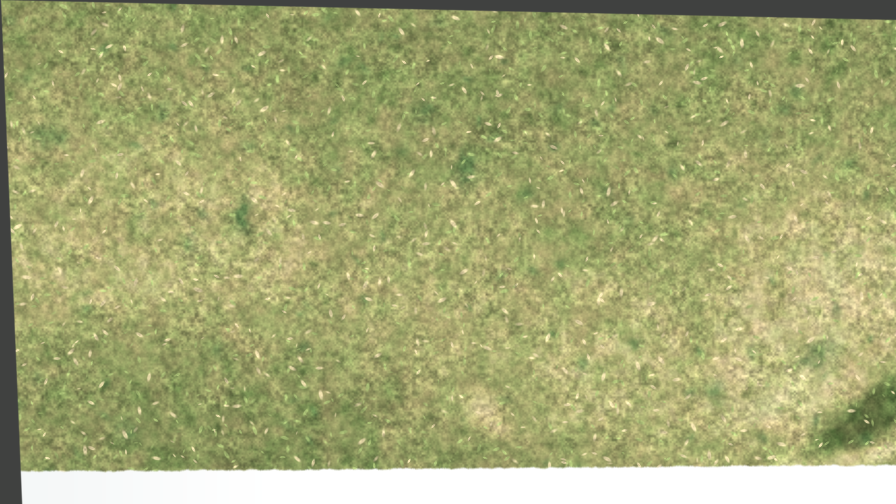
Write a Shadertoy shader that draws this texture.

```glsl
// A dry meadow seen from above, edged by a pale road and a dark slanted frame.
// Soft blobs set a dryness field, layered noise breaks it up, and scattered
// cells add clumps, leaves and straw. All lengths are in canvas heights.

float hash(vec2 p) {
    vec3 q = fract(vec3(p.xyx) * 0.1031);
    q += dot(q, q.yzx + 33.33);
    return fract((q.x + q.y) * q.z);
}

float noise(vec2 p) {
    vec2 i = floor(p), f = fract(p);
    f = f * f * (3.0 - 2.0 * f);
    return mix(mix(hash(i), hash(i + vec2(1, 0)), f.x),
               mix(hash(i + vec2(0, 1)), hash(i + vec2(1, 1)), f.x), f.y);
}

// Signed fractal noise, roughly -0.5 to 0.5
float fbm(vec2 p) {
    float sum = 0.0, amp = 0.5;
    for (int i = 0; i < 4; i++) {
        sum += amp * (noise(p) - 0.5);
        p = mat2(1.6, 1.2, -1.2, 1.6) * p + 7.3;
        amp *= 0.55;
    }
    return sum;
}

// Soft elliptical spot, turned by an angle
float blob(vec2 p, vec2 centre, vec2 radii, float angle) {
    vec2 d = p - centre;
    float c = cos(angle), s = sin(angle);
    d = vec2(c * d.x + s * d.y, c * d.y - s * d.x) / radii;
    return exp(-dot(d, d));
}

// Randomly turned ellipses, one per cell, kept with the given chance
float scatter(vec2 p, float cell, vec2 radii, float chance, float seed) {
    vec2 q = p / cell, base = floor(q);
    float mask = 0.0;
    for (int y = -1; y <= 1; y++)
    for (int x = -1; x <= 1; x++) {
        vec2 id = base + vec2(x, y);
        vec2 key = id + seed;
        vec2 centre = id + vec2(hash(key + 3.1), hash(key + 17.7));
        float size = 0.6 + 0.6 * hash(key + 41.3);
        float spot = blob(q, centre, radii * size, 6.28 * hash(key + 29.9));
        float strength = 0.5 + 0.5 * hash(key + 67.0);
        mask = max(mask, spot * strength * step(hash(key + 53.0), chance));
    }
    return mask;
}

// Broad layout of dry ground (high) and lush grass (low)
float dryness(vec2 p) {
    float d = 0.50 - 0.12 * smoothstep(0.60, 1.0, p.y);
    d += 0.13 * blob(p, vec2(0.34, 0.56), vec2(0.42, 0.20), -0.1);
    d += 0.12 * blob(p, vec2(0.10, 0.45), vec2(0.22, 0.07), 0.0);
    d += 0.13 * blob(p, vec2(1.17, 0.30), vec2(0.38, 0.18), 0.0);
    d += 0.25 * blob(p, vec2(1.64, 0.40), vec2(0.24, 0.22), 0.5);
    d += 0.22 * blob(p, vec2(1.51, 0.20), vec2(0.13, 0.06), 0.3);
    d += 0.24 * blob(p, vec2(0.96, 0.175), vec2(0.08, 0.03), -0.6);
    d -= 0.21 * blob(p, vec2(0.42, 0.19), vec2(0.48, 0.12), -0.08);
    d -= 0.13 * blob(p, vec2(0.55, 0.09), vec2(0.70, 0.035), 0.0);
    d -= 0.13 * blob(p, vec2(1.38, 0.35), vec2(0.04, 0.09), -0.2);
    d -= 0.08 * blob(p, vec2(1.24, 0.53), vec2(0.13, 0.06), -0.5);
    return d - 0.08 * blob(p, vec2(0.90, 0.73), vec2(0.30, 0.12), 0.0);
}

// Larger lush plants standing apart
float plants(vec2 p) {
    float m = blob(p, vec2(0.927, 0.668), vec2(0.024, 0.036), 0.0);
    m = max(m, blob(p, vec2(0.482, 0.575), vec2(0.018, 0.038), 0.0));
    m = max(m, 0.8 * blob(p, vec2(0.10, 0.73), vec2(0.035, 0.022), 0.0));
    m = max(m, 0.8 * blob(p, vec2(0.84, 0.78), vec2(0.022), 0.0));
    m = max(m, 0.8 * blob(p, vec2(1.62, 0.295), vec2(0.04, 0.02), 0.5));
    m = max(m, 0.7 * blob(p, vec2(1.42, 0.225), vec2(0.022), 0.0));
    return max(m, 0.6 * blob(p, vec2(0.255, 0.15), vec2(0.025), 0.0));
}

vec3 grassColor(float dry) {
    vec3 c = mix(vec3(0.29, 0.36, 0.20), vec3(0.49, 0.54, 0.33), smoothstep(-0.15, 0.32, dry));
    c = mix(c, vec3(0.70, 0.69, 0.46), clamp((dry - 0.25) / 0.42, 0.0, 1.0));
    return mix(c, vec3(0.89, 0.83, 0.65), clamp((dry - 0.62) / 0.4, 0.0, 1.0));
}

vec3 meadow(vec2 p) {
    vec2 warped = p + 0.022 * vec2(fbm(p * 30.0), fbm(p * 30.0 + 50.0));
    float broad = dryness(p);
    float lush = 1.0 - smoothstep(0.40, 0.70, broad);
    float dry = broad + 0.14 * fbm(p * 9.0) + 0.50 * fbm(p * 42.0 + 11.0);

    // Shaded verge in the lower right corner, with a bare strip below
    float verge = blob(warped, vec2(1.75, 0.19), vec2(0.18, 0.052), 0.62);
    dry -= 0.55 * smoothstep(0.15, 0.85, verge);
    dry += 0.40 * blob(p, vec2(1.72, 0.095), vec2(0.18, 0.022), 0.12);
    dry -= 0.20 * scatter(warped, 0.045, vec2(0.28, 0.16), 0.3 + 0.3 * lush, 5.0);
    vec3 c = grassColor(dry);
    c += vec3(0.05, -0.01, 0.02) * 2.0 * fbm(p * 26.0 + 83.0);

    // Cool clumps, bright leaves, then pale straw
    float clump = plants(warped) * (0.5 + 0.9 * noise(p * 95.0));
    clump = max(clump, 0.75 * scatter(warped, 0.065, vec2(0.21, 0.14), 0.28, 71.0));
    c = mix(c, vec3(0.33, 0.47, 0.28), 0.8 * clamp(clump, 0.0, 1.0));
    float leaf = scatter(p, 0.025, vec2(0.32, 0.14), 0.24 + 0.15 * lush, 113.0);
    c = mix(c, vec3(0.69, 0.78, 0.48), 0.75 * smoothstep(0.15, 0.75, leaf));
    float straw = scatter(p, 0.029, vec2(0.30, 0.13), 0.30, 191.0);
    c = mix(c, vec3(0.94, 0.87, 0.69), 0.80 * smoothstep(0.15, 0.75, straw));

    // Blade-scale light and shade, stronger in some patches
    float grain = 1.2 * noise(p * 118.0) + 0.8 * noise(p * 260.0 + 9.0) - 1.0;
    return c * (1.02 + (0.15 + 0.20 * noise(p * 24.0 + 31.0)) * grain);
}

void mainImage(out vec4 fragColor, in vec2 fragCoord) {
    vec2 p = fragCoord / iResolution.y;
    float soft = 1.0 / iResolution.y;
    float roadEdge = 0.063 + 0.0075 * p.x + 0.007 * fbm(p * vec2(70.0, 20.0));
    vec3 road = mix(vec3(0.96, 0.97, 0.97), vec3(1.0), smoothstep(0.0, 0.6, p.x));
    vec3 color = mix(road, meadow(p), smoothstep(-soft, 2.0 * soft, p.y - roadEdge));
    // Slanted frame along the left and top
    float inside = min(p.x - mix(0.044, 0.002, p.y), 1.0 - 0.0223 * p.x - p.y);
    color = mix(vec3(0.25, 0.255, 0.25), color, smoothstep(-soft, soft, inside));
    fragColor = vec4(color, 1.0);
}
```
